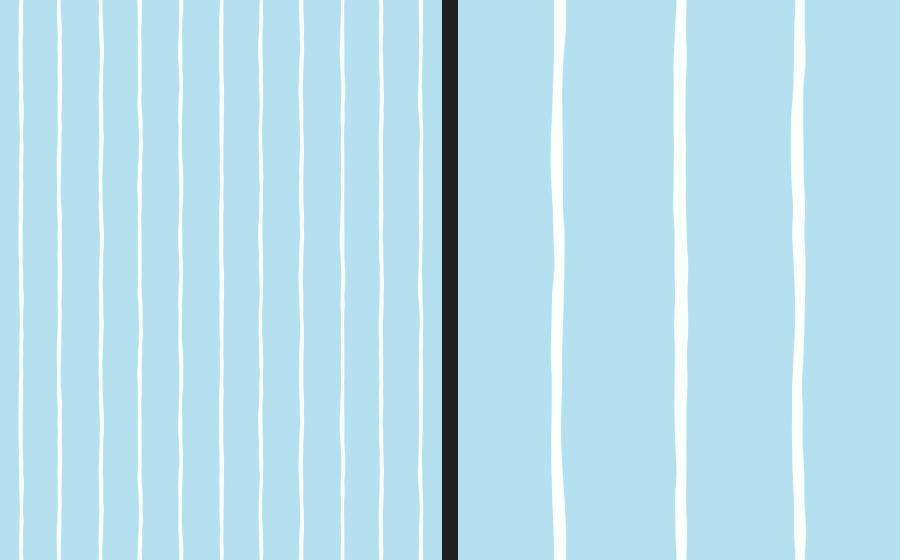
Left: the whole. Right: its middle third, enlarged.
Write a Shadertoy shader that draws this pattern.

```glsl
// Eleven hand-painted white pinstripes on a pale blue ground.
// Each stripe has a wandering centre and two independently rough edges,
// driven by value noise that tiles three times down the canvas.

float hash(vec2 p) {
    vec3 q = fract(p.xyx * vec3(0.1031, 0.1030, 0.0973));
    q += dot(q, q.yzx + 33.33);
    return fract((q.x + q.y) * q.z);
}

// Smooth noise in -1..1 that repeats each time t advances by 1
float tiledNoise(float t, float knots, float seed) {
    float k = fract(t) * knots;
    float i = floor(k);
    float a = hash(vec2(i, seed));
    float b = hash(vec2(mod(i + 1.0, knots), seed));
    return mix(a, b, smoothstep(0.0, 1.0, k - i)) * 2.0 - 1.0;
}

// Brush edge: slow swelling plus fine raggedness
float edgeNoise(float t, float seed) {
    return 0.010 * tiledNoise(t, 7.0, seed)
         + 0.007 * tiledNoise(t, 19.0, seed + 5.0);
}

void mainImage(out vec4 fragColor, in vec2 fragCoord) {
    vec2 uv = fragCoord / iResolution.xy;

    // One column per stripe; lengths below are in column widths
    float column = uv.x * 11.0;
    float id = floor(column);
    float x = column - id - 0.5;
    float t = uv.y * 3.0;
    float seed = id * 17.0 + 3.0;

    // Uneven spacing and a slow sideways drift
    x -= 0.03 * (hash(vec2(id, 71.0)) * 2.0 - 1.0);
    x -= 0.022 * tiledNoise(t, 4.0, seed);

    // Signed distance to the nearer ragged edge
    float halfWidth = 0.048;
    float left = -x - halfWidth + edgeNoise(t, seed + 1.0);
    float right = x - halfWidth + edgeNoise(t, seed + 2.0);
    float dist = max(left, right);

    float pixel = 11.0 / iResolution.x;
    float stripe = 1.0 - smoothstep(-0.7 * pixel, 0.7 * pixel, dist);

    vec3 skyBlue = vec3(0.71, 0.88, 0.94);
    vec3 paintWhite = vec3(0.98, 1.0, 0.99);
    fragColor = vec4(mix(skyBlue, paintWhite, stripe), 1.0);
}
```
